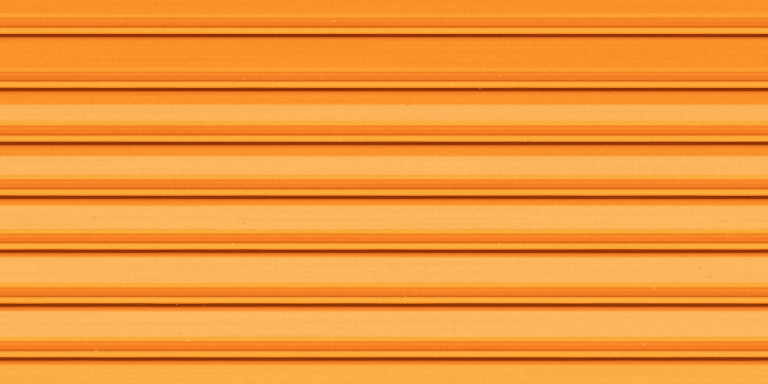
This texture is drawn by a Shadertoy shader. Its source:

```glsl
#define PITCH 0.1404
#define FIRST_SEAM 0.0925
#define SEAM_WIDTH 0.032
#define STREAK 0.018
#define GRAIN 0.022
#define SPECK_CHANCE 0.012
#define ORANGE vec3(0.98, 0.57, 0.16)
#define PALE vec3(0.99, 0.71, 0.36)
#define GOLD vec3(0.99, 0.67, 0.23)
#define DEEP vec3(0.96, 0.49, 0.14)
#define RUST vec3(0.80, 0.37, 0.09)
#define SHADOW vec3(0.54, 0.18, 0.015)

float hash(vec2 p) {
    return fract(sin(dot(p, vec2(127.1, 311.7))) * 43758.5453);
}

float noise(vec2 p) {
    vec2 i = floor(p), f = fract(p);
    f = f * f * (3.0 - 2.0 * f);
    return mix(mix(hash(i), hash(i + vec2(1, 0)), f.x),
               mix(hash(i + vec2(0, 1)), hash(i + vec2(1, 1)), f.x), f.y);
}

// Soft-edged stripe between a and b
float band(float d, float a, float b, float soft) {
    return smoothstep(a - soft, a + soft, d) * (1.0 - smoothstep(b - soft, b + soft, d));
}

// Colour across one slat: d runs from its upper seam (0) to its lower seam (1)
vec3 slatColor(float d, float slat, float aa) {
    float soft = max(0.018, aa);
    float lit = smoothstep(0.0, 1.2, slat);
    vec3 face = mix(PALE, GOLD, 0.7 * smoothstep(5.0, 6.0, slat));
    float faceTop = mix(0.28, 0.11, smoothstep(1.0, 4.0, slat));

    // Flat face, fading in below the seam
    vec3 col = mix(DEEP, ORANGE, smoothstep(0.02, 0.14, d));
    col = mix(col, face, lit * band(d, faceTop, 0.60, 0.03));

    // Rolled ridge: highlight, shaded hollow, crease, lower highlight
    col = mix(col, GOLD, mix(0.55, 1.0, lit) * band(d, 0.59, 0.67, soft));
    col = mix(col, DEEP, band(d, 0.675, 0.84, soft * 1.4));
    col = mix(col, ORANGE, 0.7 * band(d, 0.70, 0.745, soft));
    col = mix(col, RUST, 0.8 * band(d, 0.822, 0.85, soft * 0.7));
    col = mix(col, GOLD, band(d, 0.87, 0.945, soft));
    return col;
}

void mainImage(out vec4 fragColor, in vec2 fragCoord) {
    vec2 p = fragCoord / iResolution.y;
    float aa = 1.0 / (iResolution.y * PITCH);
    float row = (1.0 - p.y - FIRST_SEAM) / PITCH;
    float slat = floor(row);
    float d = fract(row);
    vec3 col = slatColor(d, slat, aa);

    // Dark seam with a wider, rusty penumbra below it
    float wear = noise(vec2(p.x * 14.0, slat * 7.3));
    float seam = min(d, 1.0 - d);
    float reach = d < 0.5 ? 0.075 : 0.045;
    col = mix(col, RUST, 1.0 - smoothstep(SEAM_WIDTH * 0.6, reach, seam));
    float core = 1.0 - smoothstep(SEAM_WIDTH - aa * 0.5, SEAM_WIDTH + aa * 0.5, seam + 0.008 * wear);
    col = mix(col, SHADOW, core * (0.78 + 0.22 * wear));

    // Long brushed streaks and fine paint grain
    col += STREAK * (noise(vec2(p.x * 2.5, p.y * 170.0)) - 0.5);
    col += GRAIN * (noise(p * 230.0) - 0.5);

    // Sparse chips: pale on the ridges, dim on the faces
    vec2 grid = p * 42.0;
    vec2 cell = floor(grid);
    vec2 center = 0.25 + 0.5 * vec2(hash(cell + 3.1), hash(cell + 8.7));
    float radius = mix(0.04, 0.10, hash(cell + 5.9));
    float edge = 42.0 / iResolution.y;
    float dist = length((fract(grid) - center) * vec2(0.7, 1.0));
    float chip = 1.0 - smoothstep(radius - edge * 0.5, radius + edge * 0.5, dist);
    chip *= step(hash(cell), SPECK_CHANCE);
    col = mix(col, d > 0.6 ? vec3(1.0, 0.82, 0.55) : DEEP, 0.5 * chip);

    fragColor = vec4(clamp(col, 0.0, 1.0), 1.0);
}
```
